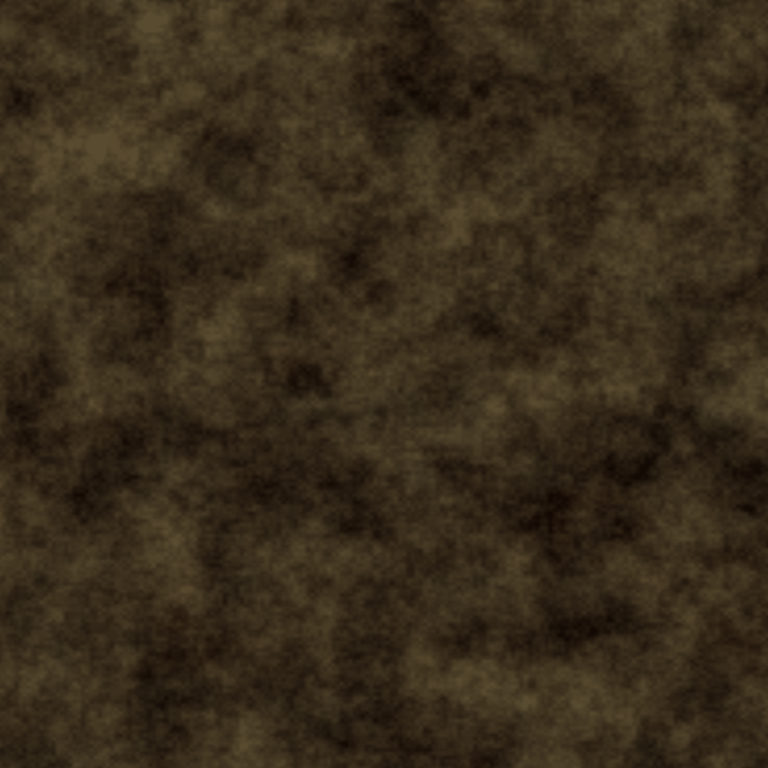
Write a WebGL 1 fragment shader that draws this texture.

```glsl
precision highp float;
// Dark brown earth: soft cloudy mottling with murky patches and a faint woven grain.

uniform vec2 u_resolution;

float hash(vec2 cell) {
  vec3 p = fract(cell.xyx * vec3(0.1031, 0.1030, 0.0973));
  p += dot(p, p.yzx + 33.33);
  return fract((p.x + p.y) * p.z);
}

// Smoothly interpolated lattice noise, -0.5 to 0.5
float valueNoise(vec2 p) {
  vec2 cell = floor(p);
  vec2 f = fract(p);
  f = f * f * (3.0 - 2.0 * f);
  float low = mix(hash(cell), hash(cell + vec2(1.0, 0.0)), f.x);
  float high = mix(hash(cell + vec2(0.0, 1.0)), hash(cell + vec2(1.0, 1.0)), f.x);
  return mix(low, high, f.y) - 0.5;
}

// Octaves stay aligned to the axes, which keeps the slight cross-hatched look
float mottling(vec2 p) {
  float sum = 0.0;
  float amplitude = 1.0;
  for (int i = 0; i < 5; i++) {
    sum += amplitude * valueNoise(p);
    amplitude *= 0.8;
    p = p * 2.0 + vec2(17.3, 41.7);
  }
  return sum;
}

void main() {
  vec2 uv = gl_FragCoord.xy / min(u_resolution.x, u_resolution.y);

  // Blotches down to fine grain, over a weaker broad variation
  float tone = 0.55 + 0.79 * mottling(uv * vec2(11.5, 13.0) + 3.6);
  tone += 0.3 * valueNoise(uv * 5.0 + 12.4);

  // Short threads running up and across
  float weave = valueNoise(uv * vec2(130.0, 45.0) + 61.0)
              + valueNoise(uv * vec2(45.0, 130.0) + 97.0);
  tone += 0.2 * weave;

  vec3 darkSoil = vec3(0.13, 0.09, 0.05);
  vec3 paleSoil = vec3(0.29, 0.24, 0.15);
  vec3 color = mix(darkSoil, paleSoil, clamp(tone, -0.35, 1.35));

  // Gentle drift between reddish and olive brown
  float warmth = valueNoise(uv * 13.0 + 23.0) + valueNoise(uv * 37.0 + 5.0);
  color += warmth * vec3(0.005, -0.003, -0.004);

  gl_FragColor = vec4(color, 1.0);
}
```
